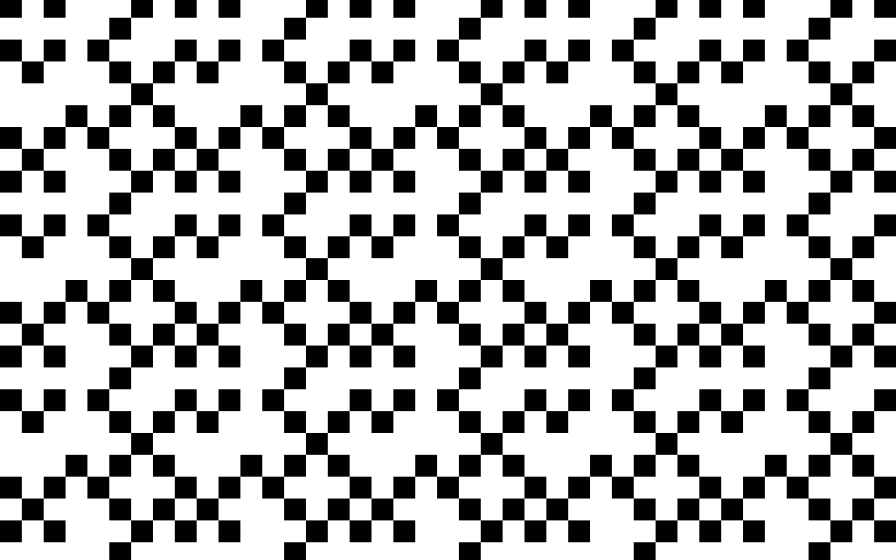
Give the GLSL for this pattern, as a Shadertoy shader.

```glsl
// Black squares on white, woven from a repeating tile of 8 by 8 cells.
// Each tile row is a bit mask; edges are smoothed by blending the four
// cells around the nearest grid corner by their share of the pixel.

const float CELLS_ACROSS = 41.0;
const int TILE = 8;
const int CENTRE_ROW = 13;   // row just below the middle, counted from the top
const vec3 PAPER = vec3(1.0);
const vec3 INK = vec3(0.005);

// Bit n of a mask inks column n; rows run downwards.
const int ROW_MASKS[TILE] = int[TILE](0x45, 0x20, 0x15, 0xA2, 0x40, 0xA8, 0x15, 0xA2);

// 1.0 where the cell is inked
float cellInk(ivec2 cell) {
    ivec2 wrapped = cell & (TILE - 1);
    return float((ROW_MASKS[wrapped.y] >> wrapped.x) & 1);
}

// Ink covering a square pixel of the given width, all in cell units
float inkCoverage(vec2 position, float pixelWidth) {
    vec2 corner = floor(position + 0.5);
    vec2 share = clamp((position - corner) / pixelWidth + 0.5, 0.0, 1.0);
    ivec2 cell = ivec2(corner);
    float above = mix(cellInk(cell - ivec2(1, 1)), cellInk(cell - ivec2(0, 1)), share.x);
    float below = mix(cellInk(cell - ivec2(1, 0)), cellInk(cell), share.x);
    return mix(above, below, share.y);
}

void mainImage(out vec4 fragColor, in vec2 fragCoord) {
    float pixelWidth = CELLS_ACROSS / iResolution.x;

    // Columns start at the left edge; rows are counted down from the middle
    vec2 position = vec2(fragCoord.x, 0.5 * iResolution.y - fragCoord.y) * pixelWidth;
    position.y += float(CENTRE_ROW);

    fragColor = vec4(mix(PAPER, INK, inkCoverage(position, pixelWidth)), 1.0);
}
```
